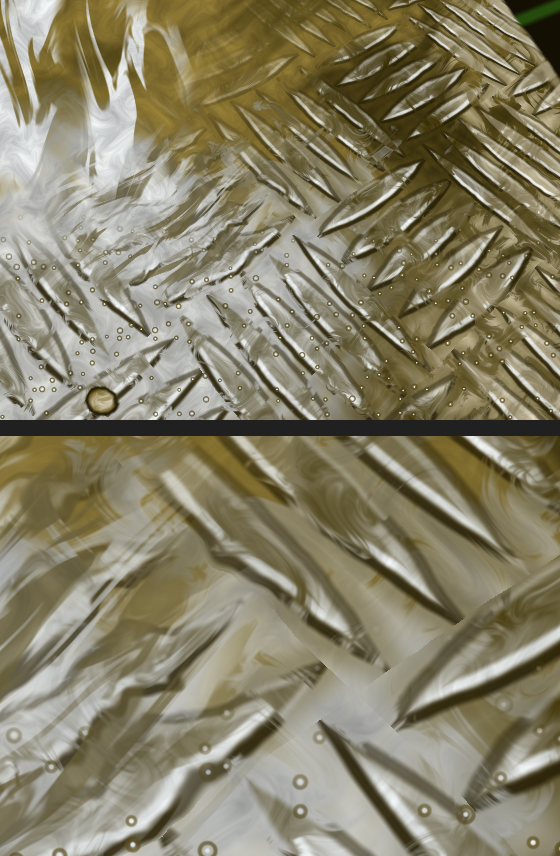
Top: the whole. Bottom: its middle third, enlarged.
This texture is drawn by a Shadertoy shader. Its source:

```glsl
const vec3 SKY = vec3(0.77, 0.78, 0.78);
const vec3 STONE = vec3(0.49, 0.47, 0.39);
const vec3 OCHRE = vec3(0.52, 0.44, 0.19);
const vec3 MUD = vec3(0.33, 0.28, 0.09);
const vec3 SAND = vec3(0.68, 0.64, 0.52);
const vec3 DARK = vec3(0.15, 0.12, 0.02);

float hash(vec2 p) {
    return fract(sin(dot(p, vec2(127.1, 311.7))) * 4375.85);
}

// Rotated, warped sines, roughly -1 to 1
float layeredSines(vec2 p, int layers) {
    float sum = 0.0, amp = 0.55;
    for (int i = 0; i < layers; i++) {
        p += 0.7 * sin(p.yx * 1.2 + vec2(1.7, 4.2));
        sum += amp * sin(p.x) * sin(p.y);
        p = mat2(0.8, 0.6, -0.6, 0.8) * p * 1.8 + 2.3;
        amp *= 0.68;
    }
    return sum;
}

// Nearest scattered point: distance and random value
vec2 cellular(vec2 p) {
    vec2 best = vec2(9.0, 0.0);
    for (int k = 0; k < 9; k++) {
        vec2 id = floor(p) + vec2(k % 3 - 1, k / 3 - 1);
        vec2 point = id + 0.2 + 0.6 * vec2(hash(id), hash(id + 37.0));
        float d = length(p - point);
        if (d < best.x) best = vec2(d, hash(id + 71.0));
    }
    return best;
}

float blob(vec2 p, vec2 centre, vec2 radius, float wobble) {
    return 1.0 - smoothstep(0.65, 1.2, length((p - centre) / radius) + wobble);
}

float line(float d, float width) {
    return 1.0 - smoothstep(0.2 * width, width, abs(d));
}

// Canvas to plate coordinates, one unit per group of bars
vec2 toPlate(vec2 p) {
    vec2 d = p - vec2(0.729, 0.679);
    return inverse(mat2(vec2(0.257, -0.231) + 0.1 * d, vec2(0.26, 0.156) - 0.12 * d)) * d;
}

// Five tapered bars per group, turned in alternate groups: distance, across, along, random
vec4 treadBars(vec2 plate) {
    vec2 id = floor(plate + 0.5);
    vec2 f = plate - id;
    bool turned = mod(id.x + id.y, 2.0) > 0.5;
    if (turned) f = f.yx;
    float index = clamp(floor(f.y / 0.205 + 0.5), -2.0, 2.0);
    float rnd = hash(id * 5.3 + index);
    float across = f.y - index * 0.205;
    float taper = 1.0 - pow(abs(f.x) / (0.46 + 0.04 * rnd), 2.0);
    float d = abs(across) - (0.062 + 0.014 * rnd) * taper;
    return vec4(d, turned ? -across : across, f.x, rnd);
}

vec3 wetGround(vec2 p, float broad, float fine, float dry, float pool) {
    vec3 col = mix(MUD, OCHRE, smoothstep(-0.45, 0.4, broad + 0.4 * (0.9 - p.x)));
    float low = 1.0 - smoothstep(0.3, 0.72, p.y);
    col = mix(col, STONE, low * (0.55 + 0.4 * fine));
    col = mix(col, DARK, 0.65 * blob(p, vec2(0.95, 0.8), vec2(0.22, 0.16), broad));
    col = mix(col, SAND, dry * smoothstep(-0.15, 0.2, fine + 0.3 * broad));
    col = mix(col, SKY, 0.6 * blob(p, vec2(0.72, 0.52), vec2(0.2, 0.15), fine));
    return mix(col, SKY, pool);
}

vec3 shadeBars(vec3 col, vec4 bar, float fine, float dry, float pool, float clarity) {
    float inside = 1.0 - smoothstep(-0.012, 0.008, bar.x);
    float leftSide = smoothstep(-0.02, 0.02, -bar.y);
    float broken = smoothstep(-0.5, 0.1, fine + 0.4 * sin(bar.z * 9.0 + bar.w * 20.0));
    vec3 top = mix(mix(MUD, STONE, 0.6 + fine), SAND, dry * 0.85);
    top = mix(top, SKY, pool * 0.4);
    col = mix(col, top, inside * clarity * 0.85);
    float gap = smoothstep(0.0, 0.02, bar.x) * (1.0 - smoothstep(0.03, 0.1, bar.x));
    col = mix(col, MUD, gap * clarity * 0.4 * (1.0 - pool));
    col = mix(col, DARK, line(bar.x - 0.006, 0.022) * clarity * broken * mix(0.55, 0.9, leftSide));
    float glint = line(bar.x + 0.024, 0.02) * broken * mix(0.35, 1.0, leftSide);
    return mix(col, vec3(0.88, 0.9, 0.91), glint * clarity * 0.85);
}

void mainImage(out vec4 fragColor, in vec2 fragCoord) {
    vec2 p = fragCoord / iResolution.y;
    float broad = layeredSines(p * 7.0, 4);
    float fine = layeredSines(p * 34.0 + 5.0, 5);

    // Wet, dry and mirrored areas
    float dry = smoothstep(0.98, 1.2, p.x + 0.12 * broad);
    float pool = 0.92 * blob(p, vec2(0.26, 0.22), vec2(0.55, 0.47), 0.3 * broad + 0.12 * fine);
    float rippled = blob(p, vec2(0.39, 0.49), vec2(0.26, 0.2), 0.1 * broad);
    float clarity = max(smoothstep(-0.1, 0.65, p.x - p.y + 0.4), 1.0 - smoothstep(0.3, 0.5, p.y));

    // Plate seen through moving water
    vec2 bend = vec2(layeredSines(p * 22.0, 3), layeredSines(p * 25.0 + 9.0, 3));
    vec4 bar = treadBars(toPlate(p + bend * (0.003 + 0.02 * rippled)));
    vec3 col = wetGround(p, broad, fine, dry, pool);
    col = shadeBars(col, bar, fine, dry, pool, clarity);

    // Streaks where ripples cross the pool
    vec2 flow = mat2(0.8, -0.6, 0.6, 0.8) * p;
    float streak = layeredSines(flow * vec2(13.0, 55.0), 4);
    col = mix(col, mix(MUD, STONE, 0.4), rippled * 0.75 * smoothstep(0.05, 0.35, streak));
    col = mix(col, SKY, rippled * 0.7 * smoothstep(0.1, 0.4, -streak));

    // Sky between reflected trunks and branches
    float sky = blob(p, vec2(0.17, 0.8), vec2(0.31, 0.27), 0.35 * broad);
    float branches = layeredSines(p * vec2(26.0, 9.0) + 1.5, 4);
    float trunk = line(p.x - 0.17 - 0.012 * sin(p.y * 19.0), 0.045);
    col = mix(col, SKY + 0.06, sky * (1.0 - trunk) * smoothstep(-0.18, 0.12, branches));

    // Bubbles, grit and one pebble
    vec2 spot = cellular(p * 34.0);
    float size = 0.1 + 0.12 * fract(spot.y * 17.0);
    float sparse = step(0.72, spot.y) * (1.0 - smoothstep(0.3, 0.55, p.y));
    col = mix(col, MUD, 0.7 * sparse * line(spot.x - size, 0.09));
    col = mix(col, SKY + 0.12, sparse * (1.0 - smoothstep(0.03, 0.1, spot.x)));
    float pebble = length((p - vec2(0.243, 0.045)) * vec2(1.0, 1.2)) + 0.006 * fine;
    col = mix(col, DARK, 1.0 - smoothstep(0.036, 0.044, pebble));
    col = mix(col, mix(OCHRE, SAND, 0.5 + fine), 1.0 - smoothstep(0.026, 0.036, pebble));
    col *= 1.0 + 0.16 * fine;

    // Dark ground past the plate edge
    float edge = dot(p - vec2(1.198, 1.0), vec2(0.815, 0.579)) + 0.004 * broad;
    vec3 beyond = mix(DARK * 0.5, vec3(0.15, 0.3, 0.05), line(p.y - 0.97 - 0.4 * (p.x - 1.285), 0.025));
    col = mix(col, SAND, 0.6 * line(edge + 0.012, 0.016));
    col = mix(col, beyond, smoothstep(-0.004, 0.006, edge));
    fragColor = vec4(clamp(col, 0.0, 1.0), 1.0);
}
```
